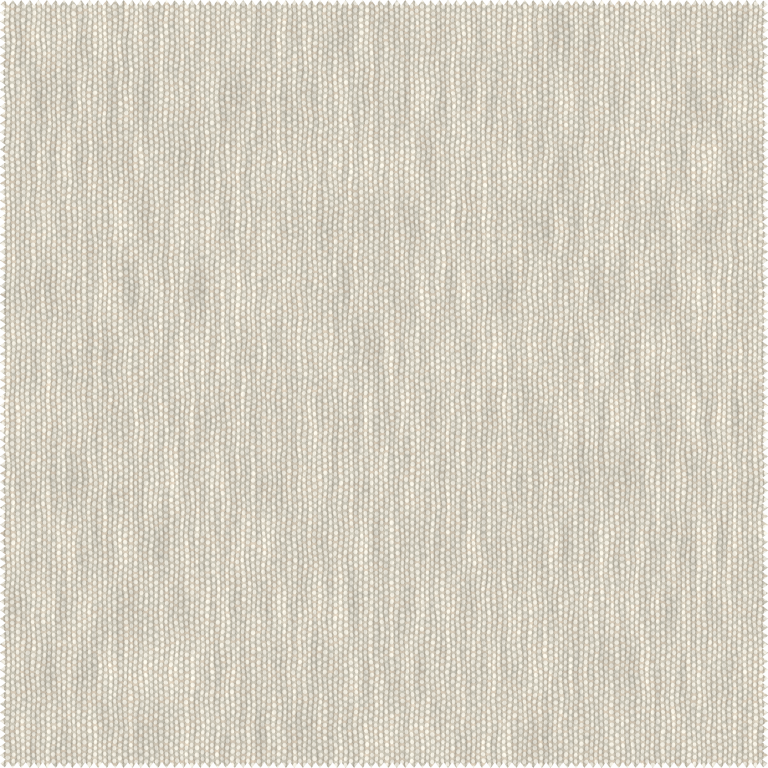
Give the GLSL for this texture, as a WebGL 2 fragment shader.

```glsl
#version 300 es
precision highp float;
// Pale linen swatch: a fine plain weave of cream warp over grey and tan weft.
// Thread heights decide which yarn is on top; stretched gradient noise adds
// slubs and faded streaks, and triangle waves cut the pinked border.
uniform vec2 u_resolution;
out vec4 fragColor;

const vec2 THREADS = vec2(150.0, 232.0);  // warp columns, weft rows
const float TEETH = 90.0;                 // pinked teeth along each side
const float TOOTH_DEPTH = 0.0075;
const float WOBBLE = 0.45;                // sideways drift, in threads
const float SLIP = 0.55;                  // uneven stitch spacing per column
const float STREAK = 0.10;                // tone change along one warp thread
const float BLOTCH = 0.030;               // tone change over patches of cloth
const float FIBRE = 0.10;                 // fine grain along the yarn
const float GROOVE = 0.06;                // shade between warp columns
const float WARP_ROUNDNESS = 6.0;         // higher gives slimmer warp stitches
const float WEFT_ROUNDNESS = 1.6;
const int SAMPLES = 3;                    // supersampling per axis
const float PI = 3.14159;

const vec3 WARP_CREAM = vec3(0.925, 0.911, 0.866);
const vec3 WEFT_GREY = vec3(0.800, 0.786, 0.730);
const vec3 WEFT_TAN = vec3(0.835, 0.785, 0.712);
const vec3 GAP_SHADE = vec3(0.705, 0.676, 0.610);
const vec3 BACKDROP = vec3(0.995);

float hash(vec2 p) {
  vec3 q = fract(vec3(p.xyx) * 0.1031);
  q += dot(q, q.yzx + 33.33);
  return fract((q.x + q.y) * q.z);
}

vec2 gradientAt(vec2 cell) {
  float angle = 2.0 * PI * hash(cell);
  return vec2(cos(angle), sin(angle));
}

float gradientNoise(vec2 p) {
  vec2 i = floor(p), f = fract(p);
  vec2 u = f * f * f * (f * (f * 6.0 - 15.0) + 10.0);
  vec2 e = vec2(1.0, 0.0);
  float bottom = mix(dot(gradientAt(i), f), dot(gradientAt(i + e.xy), f - e.xy), u.x);
  float top = mix(dot(gradientAt(i + e.yx), f - e.yx),
                  dot(gradientAt(i + e.xx), f - e.xx), u.x);
  return mix(bottom, top, u.y);
}

// Plain weave: warp and weft take turns on top, in a checkerboard
vec3 weave(vec2 uv) {
  vec2 p = uv * THREADS;
  p.x += WOBBLE * gradientNoise(uv * vec2(45.0, 28.0));
  float column = floor(p.x);
  p.y += SLIP * gradientNoise(vec2(column * 0.73 + 7.0, uv.y * 40.0));
  float row = floor(p.y + 0.5);
  vec2 offset = vec2(p.x - column - 0.5, p.y - row);

  // Rounded yarn heights; the warp stitches are tall and nearly join
  float rise = 0.5 * cos(PI * (p.y + column));
  float warpHeight = 0.75 + rise - WARP_ROUNDNESS * offset.x * offset.x;
  float weftHeight = 0.45 - 0.6 * rise - WEFT_ROUNDNESS * offset.y * offset.y;
  float warpOnTop = smoothstep(-0.2, 0.2, warpHeight - weftHeight);
  float relief = smoothstep(-0.15, 0.6, max(warpHeight, weftHeight));

  // Yarn colours: the weft drifts between grey and tan along its length
  float tint = gradientNoise(vec2(uv.x * 38.0, row * 0.37 + 9.0));
  tint += 0.7 * (hash(vec2(column, row) + 17.0) - 0.5);
  vec3 weft = mix(WEFT_GREY, WEFT_TAN, smoothstep(-0.45, 0.55, tint));
  vec3 yarn = mix(weft, WARP_CREAM, warpOnTop);
  vec3 cloth = mix(GAP_SHADE, yarn, relief);

  // Grooves, slubs, patches and fibres
  float tone = -GROOVE * smoothstep(0.25, 0.5, abs(offset.x));
  tone += STREAK * gradientNoise(vec2(column * 0.73, uv.y * 12.0));
  tone += BLOTCH * gradientNoise(uv * vec2(60.0, 9.0) + 5.0);
  tone += BLOTCH * 0.5 * gradientNoise(uv * vec2(9.0, 4.0) + 31.0);
  tone += FIBRE * gradientNoise(p * vec2(1.7, 0.6) + 13.0);
  return cloth * (1.0 + tone);
}

// Signed distance inward from the zigzag cut
float pinkedEdge(vec2 uv) {
  vec2 teeth = TOOTH_DEPTH * abs(2.0 * fract(uv.yx * TEETH) - 1.0);
  vec2 inside = min(uv, 1.0 - uv) - teeth;
  return min(inside.x, inside.y);
}

void main() {
  float soft = 0.5 / min(u_resolution.x, u_resolution.y);
  vec3 total = vec3(0.0);
  for (int j = 0; j < SAMPLES; j++) {
    for (int i = 0; i < SAMPLES; i++) {
      vec2 jitter = (vec2(i, j) + 0.5) / float(SAMPLES) - 0.5;
      vec2 uv = (gl_FragCoord.xy + jitter) / u_resolution;
      float inside = smoothstep(-soft, soft, pinkedEdge(uv));
      total += mix(BACKDROP, weave(uv), inside);
    }
  }
  fragColor = vec4(total / float(SAMPLES * SAMPLES), 1.0);
}
```
